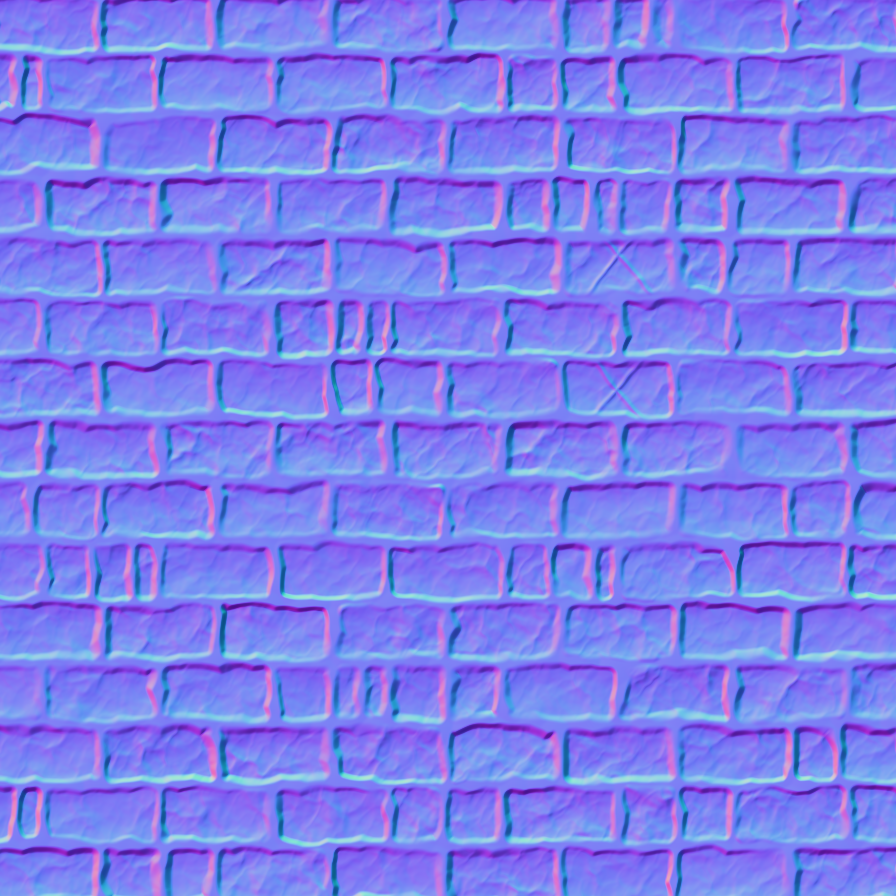
Give the GLSL for this texture map, as a Shadertoy shader.

```glsl
// Tangent-space normal map of a rough, hand-laid brick wall in running bond.

const float ROWS = 14.71;                    // courses across the canvas height
const vec2 BRICK = vec2(1.887, 1.0);         // brick pitch, in course heights
const vec2 WALL_SHIFT = vec2(0.22, 0.12);    // where the bond starts

float hash(vec2 p) {
    vec3 q = fract(vec3(p.xyx) * 0.1031);
    q += dot(q, q.yzx + 33.33);
    return fract((q.x + q.y) * q.z);
}

vec2 hash2(vec2 p) {
    return vec2(hash(p), hash(p + 71.7));
}

// Smoothed squared distance to scattered points: soft lumps, rounded creases
float cellular(vec2 p, float sharpness) {
    vec2 cell = floor(p), f = fract(p);
    float sum = 0.0;
    for (int y = -1; y <= 1; y++)
    for (int x = -1; x <= 1; x++) {
        vec2 o = vec2(x, y);
        vec2 d = o + hash2(cell + o + 50.0) - f;
        sum += exp(-sharpness * dot(d, d));
    }
    return -log(sum + 1e-6) / sharpness;
}

// Layered sines, each layer turned and bent by the one before
vec2 wobble(vec2 p, float freq) {
    vec2 w = vec2(0.0);
    float amp = 1.0;
    for (int i = 0; i < 4; i++) {
        w += amp * sin(freq * p.yx + vec2(1.7, 4.1) * float(i) + 1.3 * sin(freq * 0.7 * p));
        p = mat2(0.8, 0.6, -0.6, 0.8) * p;
        amp *= 0.6;
        freq *= 1.9;
    }
    return w;
}

float roundedBox(vec2 p, vec2 halfSize, float radius) {
    vec2 d = abs(p) - halfSize + radius;
    return length(max(d, 0.0)) + min(max(d.x, d.y), 0.0) - radius;
}

// Left and right ends of the piece holding x; a few bricks are cut in two or three
vec2 pieceSpan(float x, float width, vec2 id) {
    vec2 span = vec2(0.0, width);
    float pick = hash(id + 11.0);
    if (pick < 0.13) {
        float cut = width * mix(0.36, 0.56, hash(id + 23.0));
        span = x < cut ? vec2(0.0, cut) : vec2(cut, width);
        float secondCut = width * 0.78;
        if (pick < 0.03 && x > cut)
            span = x < secondCut ? vec2(cut, secondCut) : vec2(secondCut, width);
    }
    return span;
}

// Two crossing diagonal grooves
float crack(vec2 q, float crossing, float width) {
    float d = 0.78 * abs(abs(q.x) - 0.8 * abs(q.y - crossing));
    return exp(-d * d / (width * width));
}

// Stone grain: broad sheared lumps with faint chips on top
float grain(vec2 p) {
    vec2 s = vec2(p.x + 0.55 * p.y, p.y - 0.25 * p.x) + 0.08 * wobble(p, 4.0);
    return 0.055 * cellular(s * 1.9, 9.0)
         + 0.016 * cellular(s.yx * vec2(3.0, 4.6) + 9.0, 12.0)
         + 0.004 * cellular(p * 8.0 + 31.0, 12.0);
}

float wallHeight(vec2 p) {
    vec2 w = p + 0.024 * wobble(p, 2.3);
    float row = floor(w.y);
    w.x += 0.5 * BRICK.x * mod(row, 2.0);
    vec2 id = vec2(floor(w.x / BRICK.x), row) + 100.0;
    vec2 local = vec2(mod(w.x, BRICK.x), fract(w.y));

    vec2 span = pieceSpan(local.x, BRICK.x, id);
    float width = span.y - span.x;
    vec2 q = local - vec2(0.5 * (span.x + span.y), 0.5);
    vec2 pieceId = id + floor(span.x * 7.0) * 3.0;

    // Chipped rim of uneven steepness
    float chip = 0.13 * (cellular(p * 2.3 + 17.0, 12.0) - 0.1);
    float inside = -roundedBox(q, vec2(0.5 * width, 0.5) - 0.012, 0.15) - max(chip, 0.0);
    float rim = 0.12 + 0.025 * wobble(p + 5.0, 1.6).x;
    float face = smoothstep(0.0, rim, inside);

    // Domed and tilted face
    vec2 tilt = (hash2(pieceId + 5.0) - 0.5) * vec2(0.08, 0.16);
    float y2 = q.y * q.y;
    float height = mix(0.075, 0.13, hash(pieceId + 41.0));
    height += dot(tilt, q) - 0.22 * y2 - 0.35 * y2 * y2 - 0.015 * q.x * q.x;

    // Wear
    float rough = mix(0.6, 1.5, hash(pieceId + 17.0));
    height -= rough * (grain(p) - 0.01);
    float cracked = step(hash(id + 67.0), 0.07) * step(1.5, width);
    height -= 0.025 * cracked * crack(q, 0.35 * (hash(id + 3.0) - 0.8), 0.04);

    float mortar = 0.012 * cellular(p * 3.0, 10.0);
    return mortar + face * height;
}

vec3 surfaceNormal(vec2 p, float e) {
    vec2 dx = vec2(e, 0.0), dy = vec2(0.0, e);
    vec2 slope = vec2(wallHeight(p + dx) - wallHeight(p - dx),
                      wallHeight(p + dy) - wallHeight(p - dy)) / (2.0 * e);
    return normalize(vec3(-slope, 1.0));
}

void mainImage(out vec4 fragColor, in vec2 fragCoord) {
    vec2 uv = fragCoord / iResolution.y;
    vec2 p = vec2(uv.x, 1.0 - uv.y) * ROWS + WALL_SHIFT;   // y runs downward
    vec3 n = surfaceNormal(p, 0.026);

    // Encode, with shade in the upper-left crevices and a pale lower rim
    vec3 color = vec3(0.49, 0.5, 0.48) + 0.48 * vec3(n.xy, pow(n.z, 0.8));
    color.rb += vec2(0.2, 0.1) * max(n.y - 0.25, 0.0);
    color *= 1.0 - 0.25 * smoothstep(0.35, 0.9, -(n.x + n.y));
    fragColor = vec4(color, 1.0);
}
```
